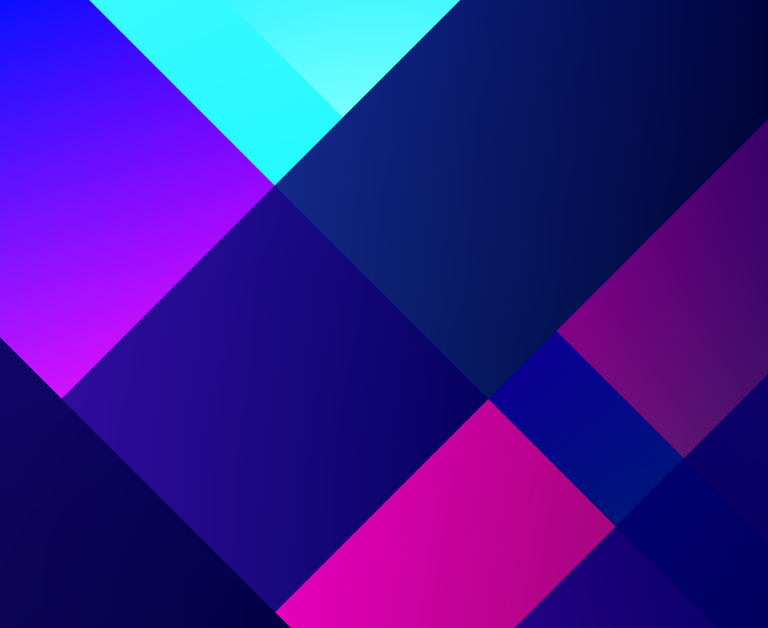
Write a Shadertoy shader that draws this background.

```glsl
// Diagonal panels in cyan, violet, magenta and navy, cut by two families of 45-degree lines.
// Rotated coordinates turn the panels into axis-aligned cells; each cell blends four
// corner colours, and antialiased steps join the cells into bands.

// Cuts in units of canvas height, measured from the top left corner.
const vec3 FALL_CUTS = vec3(-0.537, 0.142, 0.359);  // lines x - y = c
const vec3 RISE_CUTS = vec3(0.733, 1.413, 1.819);   // lines x + y = c
const float FALL_MIN = -1.0;
const float FALL_MAX = 1.227;
const float RISE_MAX = 2.227;

// Corner colours of each panel: left, bottom, top, right.
const mat4x3 VIOLET = mat4x3(0.20, 0.10, 1.00,  0.83, 0.07, 1.00,  0.00, 0.05, 1.00,  0.60, 0.03, 1.00);
const mat4x3 CYAN   = mat4x3(0.24, 0.98, 1.00,  0.14, 0.98, 1.00,  0.24, 0.98, 1.00,  0.16, 0.98, 1.00);
const mat4x3 ICE    = mat4x3(0.00, 0.93, 1.00,  0.47, 1.00, 1.00,  0.10, 0.96, 1.00,  0.00, 0.93, 1.00);
const mat4x3 INDIGO = mat4x3(0.19, 0.05, 0.62,  0.10, 0.03, 0.50,  0.11, 0.04, 0.54,  0.02, 0.00, 0.37);
const mat4x3 NAVY   = mat4x3(0.08, 0.16, 0.53,  0.02, 0.09, 0.37,  0.00, 0.06, 0.38,  0.00, 0.00, 0.19);
const mat4x3 PINK   = mat4x3(0.90, 0.00, 0.73,  0.80, 0.00, 0.62,  0.77, 0.00, 0.60,  0.65, 0.02, 0.50);
const mat4x3 COBALT = mat4x3(0.04, 0.00, 0.57,  0.00, 0.08, 0.48,  0.04, 0.00, 0.58,  0.00, 0.07, 0.50);
const mat4x3 PLUM   = mat4x3(0.53, 0.00, 0.53,  0.37, 0.08, 0.45,  0.13, 0.00, 0.39,  0.00, 0.00, 0.35);
const mat4x3 GRAPE  = mat4x3(0.22, 0.02, 0.60,  0.15, 0.00, 0.50,  0.08, 0.00, 0.46,  0.04, 0.00, 0.42);
const mat4x3 ABYSS  = mat4x3(0.00, 0.00, 0.43,  0.00, 0.00, 0.37,  0.00, 0.00, 0.43,  0.00, 0.00, 0.36);
const mat4x3 DUSK   = mat4x3(0.04, 0.00, 0.41,  0.04, 0.00, 0.36,  0.08, 0.02, 0.42,  0.07, 0.01, 0.40);
const mat4x3 SHADOW = mat4x3(0.10, 0.03, 0.45,  0.03, 0.01, 0.28,  0.11, 0.03, 0.51,  0.01, 0.00, 0.27);

// Bilinear blend of the corner colours over the cell from lo to hi.
vec3 panel(vec2 q, vec2 lo, vec2 hi, mat4x3 corners) {
    vec2 f = (q - lo) / (hi - lo);
    vec2 g = 1.0 - f;
    return corners * vec4(g.x * g.y, f.x * g.y, g.x * f.y, f.x * f.y);
}

// Joins four panels along one band at its three cuts.
vec3 joinBand(vec3 step3, vec3 first, vec3 second, vec3 third, vec3 fourth) {
    return mix(mix(mix(first, second, step3.x), third, step3.y), fourth, step3.z);
}

void mainImage(out vec4 fragColor, in vec2 fragCoord) {
    // Top-left origin, then rotated axes: q.x grows down-right, q.y grows up-right.
    vec2 p = vec2(fragCoord.x, iResolution.y - fragCoord.y) / iResolution.y;
    vec2 q = vec2(p.x + p.y, p.x - p.y);

    // Antialiased steps, one rotated pixel wide.
    float softness = sqrt(2.0) / iResolution.y;
    vec3 rise = clamp((q.x - RISE_CUTS) / softness + 0.5, 0.0, 1.0);
    vec3 fall = clamp((q.y - FALL_CUTS) / softness + 0.5, 0.0, 1.0);

    vec3 r = RISE_CUTS;
    vec3 f = FALL_CUTS;

    // Lower-left corner
    vec3 shadow = panel(q, vec2(0.0, FALL_MIN), vec2(r.y, f.x), SHADOW);

    // Wide band
    vec3 wideBand = joinBand(rise,
        panel(q, vec2(0.0, f.x), vec2(r.x, f.y), VIOLET),
        panel(q, vec2(r.x, f.x), vec2(r.y, f.y), INDIGO),
        panel(q, vec2(r.y, f.x), vec2(r.z, f.y), PINK),
        panel(q, vec2(r.z, f.x), vec2(RISE_MAX, f.y), GRAPE));

    // Narrow band and upper-right band share one navy panel
    vec3 navy = panel(q, vec2(r.x, f.y), vec2(r.y, FALL_MAX), NAVY);
    vec3 narrowBand = joinBand(rise,
        panel(q, vec2(0.0, f.y), vec2(r.x, f.z), CYAN),
        navy,
        panel(q, vec2(r.y, f.y), vec2(r.z, f.z), COBALT),
        panel(q, vec2(r.z, f.y), vec2(RISE_MAX, f.z), ABYSS));
    vec3 upperBand = joinBand(rise,
        panel(q, vec2(0.0, f.z), vec2(r.x, FALL_MAX), ICE),
        navy,
        panel(q, vec2(r.y, f.z), vec2(r.z, FALL_MAX), PLUM),
        panel(q, vec2(r.z, f.z), vec2(RISE_MAX, FALL_MAX), DUSK));

    vec3 color = joinBand(fall, shadow, wideBand, narrowBand, upperBand);
    fragColor = vec4(clamp(color, 0.0, 1.0), 1.0);
}
```
